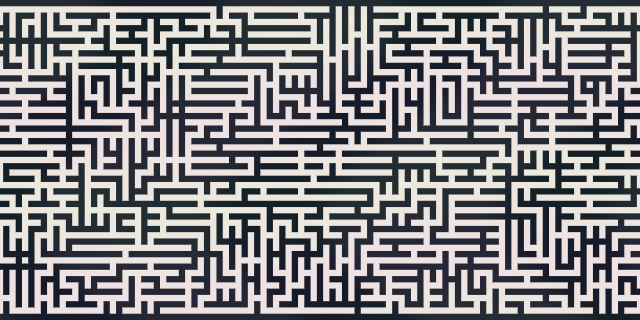
A WebGL 2 fragment shader for this pattern:

```glsl
#version 300 es
precision highp float;
// Draws a dense rectangular maze of dark walls on a pale, faintly tinted floor.

#define ROWS 25.0        // corridors between bottom and top border
#define HALF_WALL 0.25   // half wall thickness, in corridor pitches
#define JITTER 0.9       // roughness of the field the walls descend
#define RUN 0.9          // preference for long straight runs
#define RUN_BLOCK vec2(5.0, 4.0)
#define TINT 0.012       // strength of the pink and green drift
#define FLOOR_COLOR vec3(0.93, 0.90, 0.88)
#define WALL_COLOR vec3(0.14, 0.16, 0.20)
#define WALL_DEEP vec3(0.085, 0.115, 0.155)

uniform vec2 u_resolution;
out vec4 fragColor;

float hash(vec2 cell, uint salt) {
  uvec2 q = uvec2(ivec2(cell) + 1000);
  uint h = q.x * 374761393u + q.y * 668265263u + salt * 974634777u;
  h = (h ^ (h >> 13)) * 1274126177u;
  h = (h ^ (h >> 16)) * 2246822519u;
  return float((h ^ (h >> 15)) >> 8) / 16777216.0;
}

// Layered sines with jitter: walls always grow downhill, so they form trees.
float height(vec2 post) {
  float waves = sin(0.62 * post.x + 1.6 * sin(0.47 * post.y))
              + sin(0.71 * post.y + 1.8 * sin(0.39 * post.x + 1.0))
              + 0.6 * sin(0.83 * (post.x - post.y) + 2.0);
  return waves + JITTER * hash(post, 7u);
}

vec2 direction(int i) {
  float side = i < 2 ? 1.0 : -1.0;
  return (i & 1) == 0 ? vec2(side, 0.0) : vec2(0.0, side);
}

// Direction of the one wall that each post sends to a lower neighbour.
vec2 wallFrom(vec2 post) {
  vec2 chosen = vec2(1.0, 0.0);
  if (post.y < 0.5 || post.y > ROWS - 0.5) return chosen;
  float own = height(post);
  float lean = RUN * (hash(floor(post / RUN_BLOCK), 3u) - 0.45);
  float best = -10.0;
  for (int i = 0; i < 4; i++) {
    vec2 dir = direction(i);
    float score = hash(post, 11u + uint(i)) + (dir.x != 0.0 ? lean : -lean);
    if (score > best && height(post + dir) < own) {
      best = score;
      chosen = dir;
    }
  }
  return chosen;
}

float boxDistance(vec2 p, vec2 halfSize) {
  vec2 d = abs(p) - halfSize;
  return max(d.x, d.y);
}

// Signed distance to the walls that meet at the nearest post.
float mazeDistance(vec2 p) {
  vec2 post = floor(p + 0.5);
  vec2 local = p - post;
  vec2 own = wallFrom(post);
  float dist = boxDistance(local, vec2(HALF_WALL));
  for (int i = 0; i < 4; i++) {
    vec2 dir = direction(i);
    if (dot(own, dir) > 0.5 || dot(wallFrom(post + dir), dir) < -0.5) {
      vec2 halfSize = vec2(HALF_WALL) + 0.5 * abs(dir);
      dist = min(dist, boxDistance(local - 0.5 * dir, halfSize));
    }
  }
  return dist;
}

void main() {
  vec2 uv = gl_FragCoord.xy / u_resolution.y;

  // Lattice space: posts on integers, borders flush with top and bottom.
  float pitches = ROWS + 2.0 * HALF_WALL;
  vec2 p = uv * pitches - vec2(2.0 * HALF_WALL, HALF_WALL);
  float pixel = pitches / u_resolution.y;
  float wall = clamp(0.5 - mazeDistance(p) / pixel, 0.0, 1.0);

  // Slow drift of hue and depth.
  float drift = sin(11.9 * uv.y + 0.8 * sin(3.0 * uv.x));
  float depth = 0.5 + 0.5 * sin(7.0 * uv.x + 2.0 * sin(5.0 * uv.y));
  vec3 wallColor = mix(WALL_COLOR, WALL_DEEP, smoothstep(0.45, 0.9, depth));
  vec3 color = mix(FLOOR_COLOR, wallColor, wall);
  color += TINT * drift * vec3(0.3, -1.0, 0.5);
  fragColor = vec4(color, 1.0);
}
```
